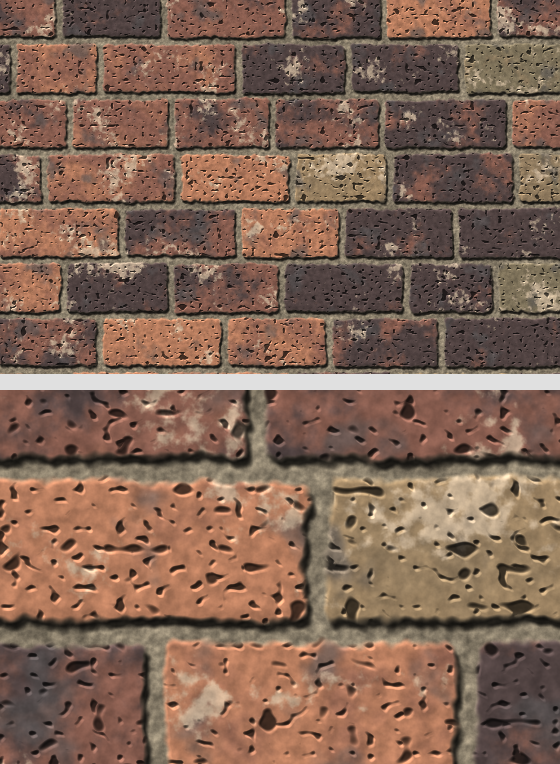
Top, the full canvas; bottom, a detail of the centre.
Write a Shadertoy shader that draws this texture.

```glsl
// Weathered brick wall: seven uneven courses of pitted bricks in rough sandy mortar.

const float COURSE = 0.1465;  // course spacing, in canvas heights
const float PITCH = 0.301;    // mean brick spacing

vec2 hash2(vec2 p) {
    vec3 q = fract(p.xyx * vec3(0.1031, 0.1030, 0.0973));
    q += dot(q, q.yzx + 33.33);
    return fract((q.xx + q.yz) * q.zy);
}

// Gradient noise, roughly -1 to 1
float corner(vec2 cell, vec2 offset) {
    float a = 6.2832 * hash2(cell + 50.0).x;
    return dot(vec2(cos(a), sin(a)), offset);
}

float noise(vec2 p) {
    vec2 i = floor(p), f = p - i;
    vec2 u = f * f * f * (f * (f * 6.0 - 15.0) + 10.0);
    vec2 e = vec2(1, 0);
    return 1.4 * mix(mix(corner(i, f), corner(i + e, f - e), u.x),
                     mix(corner(i + e.yx, f - e.yx), corner(i + 1.0, f - 1.0), u.x), u.y);
}

float fbm(vec2 p) {
    float sum = 0.0, amp = 0.5;
    for (int k = 0; k < 4; k++) {
        sum += amp * noise(p);
        p = mat2(1.6, 1.2, -1.2, 1.6) * p + 7.3;
        amp *= 0.5;
    }
    return sum;
}

// Position of the joint at the left of a brick, in brick units
float joint(vec2 id) {
    return id.x + 0.26 * (hash2(id + 9.0).x - 0.5);
}

// Signed distance to the nearest brick (x) and its cell (yz)
vec3 brick(vec2 p) {
    p += 0.004 * vec2(noise(p * 13.0), noise(p * 13.0 + 40.0));
    float course = (1.037 - p.y) / COURSE;
    float row = floor(course);
    float x = p.x / PITCH - 0.5 * mod(row + step(row, 2.5), 2.0);
    vec2 id = vec2(floor(x), row);
    if (x < joint(id)) id.x -= 1.0;
    else if (x > joint(id + vec2(1, 0))) id.x += 1.0;

    float left = joint(id), right = joint(id + vec2(1, 0));
    vec2 vary = hash2(id + 21.0) - 0.5;
    vec2 q = vec2((x - 0.5 * (left + right)) * PITCH,
                  (course - row - 0.5) * COURSE + 0.003 * vary.x);
    q.y += q.x * 0.02 * vary.y;
    vec2 halfSize = vec2(0.5 * (right - left) * PITCH - 0.0095, 0.0635 + 0.004 * vary.y);
    vec2 b = abs(q) - halfSize + 0.009;
    float d = length(max(b, 0.0)) + min(max(b.x, b.y), 0.0) - 0.009;
    d += 0.0035 * noise(p * 45.0) + 0.0025 * noise(p * 95.0);
    return vec3(d, id);
}

float face(float d) {
    return smoothstep(0.003, -0.004, d);
}

// Small holes, clustered unevenly over the clay
float pits(vec2 p) {
    float cluster = 0.16 * noise(p * 11.0 + 3.0);
    float fine = smoothstep(0.36, 0.66, noise(p * vec2(85, 115)) + cluster);
    float large = smoothstep(0.48, 0.68, noise(p * vec2(40, 58) + 17.0) + cluster);
    return max(fine, large);
}

// Relief: pitted brick faces standing above lumpy mortar
float relief(vec2 p) {
    float d = brick(p).x;
    float clay = 0.9 + 0.18 * fbm(p * 42.0) - 0.42 * pits(p) - 0.12 * smoothstep(-0.012, 0.0, d);
    float mortar = 0.3 + 0.35 * fbm(p * 75.0);
    return mix(mortar, clay, face(d));
}

vec3 clayColor(vec2 p, vec2 id) {
    vec2 kind = hash2(id + 4.0);
    float cloud = fbm(p * 9.0 + kind * 30.0);
    float tone = kind.x + 0.55 * cloud + 0.15 * fbm(p * 55.0);
    vec3 c = mix(vec3(0.29, 0.24, 0.235), vec3(0.49, 0.335, 0.285), smoothstep(0.18, 0.42, tone));
    c = mix(c, vec3(0.66, 0.45, 0.34), smoothstep(0.5, 0.95, tone));
    c = mix(c, vec3(0.52, 0.48, 0.36), 0.7 * step(0.94, kind.y));  // rare olive brick
    // Sooty patches, then pale lime stains broken up by grain
    c = mix(c, vec3(0.30, 0.29, 0.29), 0.6 * smoothstep(0.12, 0.4, fbm(p * 12.0 + 61.0)));
    float lime = fbm(p * 8.0 + 23.0) + 0.5 * fbm(p * 60.0) + 0.15 * (kind.y - 0.5);
    c = mix(c, vec3(0.76, 0.68, 0.58), 0.75 * smoothstep(0.2, 0.45, lime));
    return c * (1.0 + 0.3 * fbm(p * 70.0 + 5.0));
}

void mainImage(out vec4 fragColor, in vec2 fragCoord) {
    vec2 p = fragCoord / iResolution.y;
    vec3 cell = brick(p);
    float onBrick = face(cell.x);

    // Base colours
    vec3 mortar = vec3(0.49, 0.45, 0.38) * (1.0 + 0.5 * fbm(p * 90.0) + 0.25 * fbm(p * 14.0));
    vec3 color = mix(mortar, clayColor(p, cell.yz), onBrick);
    color *= 1.0 - 0.62 * onBrick * pits(p);

    // Sunlight from the upper left, with shadows cast into the joints
    vec2 toLight = vec2(-0.5, 0.87);
    float slope = relief(p) - relief(p + 0.003 * toLight);
    color *= clamp(1.08 + 1.1 * slope, 0.35, 1.7);
    float shadow = (1.0 - onBrick) * face(brick(p + 0.009 * toLight).x);
    color *= 1.0 - 0.78 * shadow;

    fragColor = vec4(clamp(color, 0.0, 1.0), 1.0);
}
```
